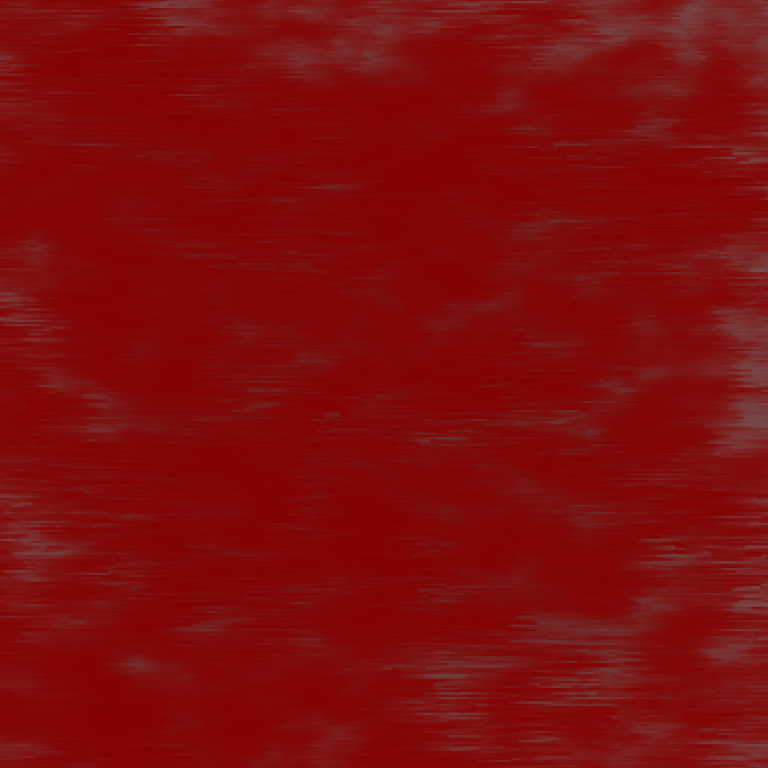
Reproduce this texture procedurally as a WebGL 2 fragment shader.

```glsl
#version 300 es
precision highp float;

uniform vec2 u_resolution;
out vec4 fragColor;

const float ROWS = 340.0;
const float DASHES = 22.0;
const vec3 DEEP_RED = vec3(0.515, 0.0, 0.0);
const vec3 DARK_GREY = vec3(0.33, 0.36, 0.36);
const vec3 LIGHT_GREY = vec3(0.43, 0.45, 0.45);

float hash(vec2 p) {
    vec3 q = fract(vec3(p.xyx) * 0.1031);
    q += dot(q, q.yzx + 33.33);
    return fract((q.x + q.y) * q.z);
}

float cornerSlope(vec2 cell, vec2 offset) {
    float angle = 6.2832 * hash(cell);
    return dot(vec2(cos(angle), sin(angle)), offset);
}

float gradientNoise(vec2 p) {
    vec2 cell = floor(p);
    vec2 f = p - cell;
    vec2 w = f * f * f * (f * (f * 6.0 - 15.0) + 10.0);
    vec2 e = vec2(1.0, 0.0);
    float low = mix(cornerSlope(cell, f), cornerSlope(cell + e.xy, f - e.xy), w.x);
    float high = mix(cornerSlope(cell + e.yx, f - e.yx), cornerSlope(cell + e.xx, f - e.xx), w.x);
    return mix(low, high, w.y);
}

float layeredNoise(vec2 p) {
    float sum = 0.0;
    float gain = 1.0;
    for (int i = 0; i < 3; i++) {
        sum += gain * gradientNoise(p);
        p = p * 2.03 + vec2(17.3, 9.1);
        gain *= 0.5;
    }
    return sum;
}

// Extra wear toward the borders, strongest on the right
float rimWear(vec2 p) {
    float right = 0.35 * smoothstep(0.5, 0.85, p.x) + 0.9 * smoothstep(0.92, 1.0, p.x);
    float left = 0.4 * (1.0 - smoothstep(0.0, 0.08, p.x));
    float top = 0.4 * smoothstep(0.85, 1.0, p.y);
    return right + left + top;
}

// Fading inside one dash, dragged sideways more in rough zones
float dashFade(float x, float row, float dash, float rough) {
    float rowDrag = hash(vec2(row, 4.0)) - 0.5;
    float dashDrag = hash(vec2(dash + 11.0, row + 400.0)) - 0.5;
    float drag = (0.025 * rowDrag + 0.045 * dashDrag) * mix(0.35, 1.3, rough);
    vec2 p = vec2(x + drag, row / ROWS);
    float broad = layeredNoise(p * vec2(3.0, 4.5) + 31.0);
    float spots = layeredNoise(p * vec2(11.0, 19.0) + 73.0);
    float streak = gradientNoise(vec2(x * 9.0 + 60.0 * rowDrag + 40.0, row * 0.73 + 5.0));
    float lines = (1.3 * streak + 0.45 * dashDrag) * mix(0.4, 1.4, rough);
    return 0.073 * exp(1.5 * broad + 2.0 * spots + lines + rimWear(p));
}

// One thin row, cut into dashes with short smoothed ends
float rowFade(float x, float row, float rough, float pixel) {
    float u = x * DASHES + 20.0 * hash(vec2(row, 9.0));
    float dash = floor(u);
    float halfEdge = clamp(0.8 * pixel * DASHES, 0.02, 0.5);
    float blend = smoothstep(0.5 - halfEdge, 0.5 + halfEdge, u - dash);
    return mix(dashFade(x, row, dash, rough), dashFade(x, row, dash + 1.0, rough), blend);
}

void main() {
    vec2 p = gl_FragCoord.xy / u_resolution;
    float pixel = 1.0 / u_resolution.y;
    float rough = smoothstep(-0.3, 0.3, gradientNoise(p * vec2(4.0, 6.0) + 12.0));

    // Blend neighbouring rows across a narrow smoothed edge
    float y = p.y * ROWS;
    float row = floor(y);
    float halfEdge = clamp(0.4 * ROWS * pixel, 0.12, 0.5);
    float blend = smoothstep(0.5 - halfEdge, 0.5 + halfEdge, y - row);
    float fade = mix(rowFade(p.x, row, rough, pixel), rowFade(p.x, row + 1.0, rough, pixel), blend);

    // Compress the brightest wear, then tint it darker near the middle
    fade = min(fade, 0.28) + 0.35 * (1.0 - exp(-max(fade - 0.28, 0.0) / 0.35));
    float rim = smoothstep(0.25, 0.5, max(abs(p.x - 0.5), abs(p.y - 0.5)));
    vec3 grey = mix(DARK_GREY, LIGHT_GREY, rim);
    fragColor = vec4(mix(DEEP_RED, grey, fade), 1.0);
}
```
